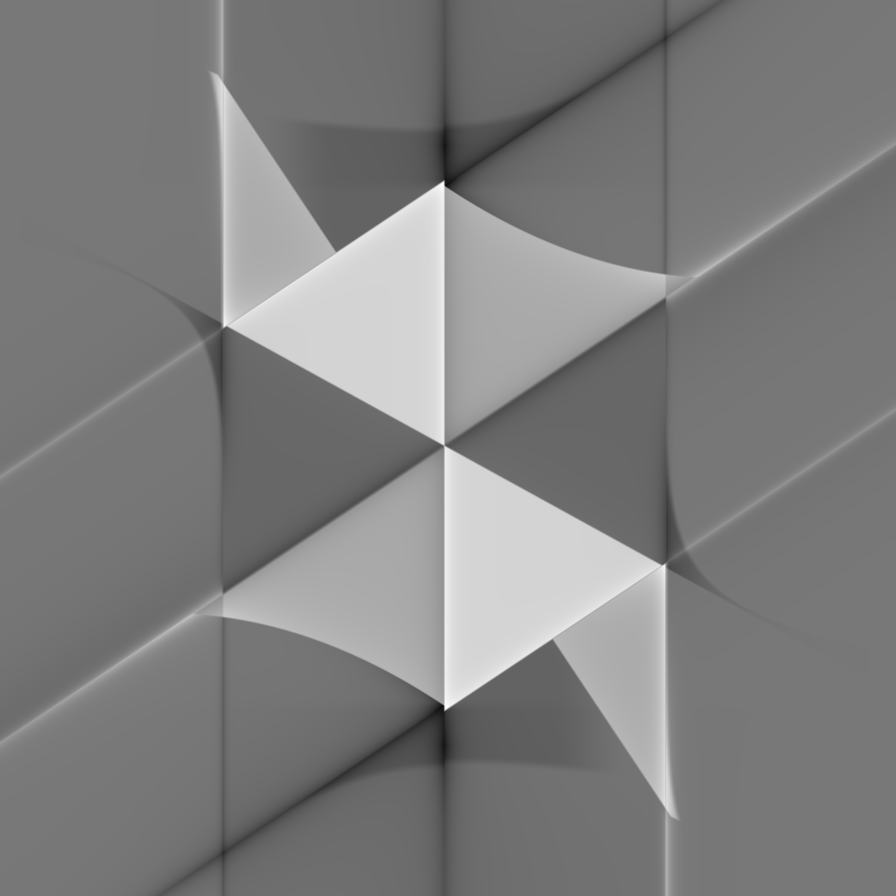
Give the GLSL for this background, as a Shadertoy shader.

```glsl
// Grey folded facets: a point-symmetric star of bright and dark panes with glowing creases.

const float SIDE = 0.247;   // distance of the side creases from the centre
const float APEX = 0.290;   // height of the upper and lower junctions
const float RISE = 0.667;   // slope of the rising creases
const float FALL = 0.550;   // slope of the central falling crease
const float BASE = 0.470;   // backdrop grey

// Soft coverage of the half plane where d is positive
float cover(float d, float soft) {
    return smoothstep(-soft, soft, d);
}

// Glow on the positive side of an edge only
float rim(float d, float width, float soft) {
    return cover(d, soft) * exp(-max(d, 0.0) / width);
}

// Glow on both sides of a line
float glow(float d, float width) {
    return exp(-abs(d) / width);
}

// Signed distance above a line of given slope and height at x = 0
float aboveLine(vec2 p, float slope, float height) {
    return (p.y - slope * p.x - height) * inversesqrt(1.0 + slope * slope);
}

// Inside of a spike that flares sideways as y falls to its tip
float flare(vec2 p, float tipY, float reach) {
    return SIDE + reach * exp((tipY - p.y) * 21.0) - p.x;
}

// Backdrop with its outer creases
float backdrop(vec2 p, float rise0, float riseTop, float riseLow, float side, float s) {
    float outer = cover(side, s);
    float tone = BASE - 0.02 * smoothstep(0.1, 0.5, abs(p.y)) * (1.0 - outer);
    float fadeOut = exp(-max(side, 0.0) / 0.20);

    // Dark upper crease, bright middle and lower creases
    tone -= (0.15 * glow(riseTop, 0.008) + 0.05 * glow(riseTop, 0.05)) * fadeOut;
    tone -= 0.07 * outer * rim(-rise0, 0.055, s);
    tone += outer * (0.06 + 0.24 * fadeOut) * glow(rise0, 0.006);
    tone += outer * 0.07 * fadeOut * rim(rise0, 0.03, s);
    tone += outer * (0.12 * glow(riseLow, 0.004) - 0.025 * rim(-riseLow, 0.04, s));
    return tone;
}

// Dark wedges tucked behind the upper and lower junctions
float wedges(vec2 p, float riseTop, float lowEdge, float s) {
    float inner = 1.0 - smoothstep(0.12, 0.21, p.x);
    float topCurve = APEX + 0.067 + 1.6 * p.x * p.x - p.y;
    float lowCurve = p.y + 0.352 + 0.4 * p.x * p.x;
    float top = cover(riseTop, s) * cover(topCurve, 0.006);
    float low = cover(-lowEdge, s) * cover(lowCurve, 0.006);
    float shade = 0.075 * inner * (top + low);

    // The central crease darkens toward each junction
    float beyond = cover(abs(p.y) - APEX, 0.008);
    float depth = 0.09 + 0.17 * exp(-abs(abs(p.y) - 0.335) / 0.045);
    shade += beyond * depth * glow(p.x, 0.010);
    return shade + 0.035 * beyond * glow(p.x, 0.10);
}

// Grey level of the right half; the left half is its half turn
float halfTone(vec2 p, float s) {
    float side = p.x - SIDE;
    float inner = cover(-side, s);
    float rise0 = aboveLine(p, RISE, 0.0);
    float riseTop = aboveLine(p, RISE, APEX);
    float riseLow = aboveLine(p, RISE, -APEX - 0.006);
    float fall0 = aboveLine(p, -FALL, 0.0);
    float bow = p.y - (APEX - 0.667 * p.x + 1.08 * p.x * p.x);
    float lowEdge = min(aboveLine(p, -0.49, -APEX), aboveLine(p, -1.5, -0.0345));
    float nearSide = exp(-abs(side) / 0.05);

    float tone = backdrop(p, rise0, riseTop, riseLow, side, s);
    tone -= wedges(p, riseTop, lowEdge, s);

    // Shadow resting on the bowed upper edge
    tone -= 0.17 * rim(bow, 0.018, s) * cover(-riseTop, s) * exp(-p.x / 0.055);

    // Side crease: dark above, glowing below
    float lower = cover(-fall0, 0.01);
    tone -= (1.0 - lower) * 0.10 * glow(side, 0.003);
    tone += lower * cover(side, s) * 0.16 * glow(side, 0.007) * smoothstep(-0.15, -0.38, p.y);
    tone += 0.12 * glow(side, 0.004) * cover(-lowEdge, 0.01) * step(p.y, 0.0);

    // Dark spike right of the side crease
    float spike = cover(flare(p, -0.170, 0.071), 0.004) * cover(side, s) * cover(fall0, s);
    tone -= 0.19 * spike * exp(-max(side, 0.0) / 0.045) * smoothstep(0.03, -0.09, p.y);

    // Bowed mid-bright pane
    float pane = cover(rise0, 0.003) * cover(-bow, s) * cover(0.29 - p.x, 0.02);
    float paneTone = 0.66 + 0.05 * glow(bow, 0.04) + 0.10 * nearSide * glow(bow, 0.025);
    paneTone -= 0.10 * glow(p.x, 0.014) + 0.09 * glow(rise0, 0.012);
    paneTone -= 0.10 * cover(side, s);
    tone = mix(tone, paneTone, pane);

    // Dark pane between the two central creases
    float darkPane = cover(-rise0, 0.003) * cover(fall0, s) * inner;
    float darkTone = 0.405 - 0.13 * glow(rise0, 0.010) + 0.02 * glow(fall0, 0.03);
    darkTone -= 0.13 * glow(side, 0.007) * smoothstep(0.10, -0.09, p.y);
    tone = mix(tone, darkTone, darkPane);

    // Brightest pane
    float brightPane = cover(-fall0, s) * cover(riseLow, s) * inner;
    float brightTone = 0.83 + 0.12 * glow(p.x, 0.008) + 0.09 * glow(riseLow, 0.010);
    tone = mix(tone, brightTone - 0.03 * nearSide, brightPane);

    // Lower bright pane with its lit spike
    float tail = mix(inner, cover(flare(p, -0.430, 0.019), 0.004), cover(side, s));
    float lowPane = cover(-riseLow, s) * cover(lowEdge, s) * tail;
    float lowTone = 0.66 + 0.20 * glow(side, 0.008) + 0.16 * glow(riseLow, 0.018) * nearSide;
    lowTone += 0.05 * glow(lowEdge, 0.03) - 0.13 * smoothstep(0.0, 0.025, side);
    return mix(tone, lowTone, lowPane);
}

void mainImage(out vec4 fragColor, in vec2 fragCoord) {
    float scale = min(iResolution.x, iResolution.y);
    vec2 p = (fragCoord - 0.5 * iResolution.xy) / scale + vec2(0.004, -0.0025);
    float soft = max(0.0015, 1.0 / scale);
    float tone = mix(halfTone(-p, soft), halfTone(p, soft), cover(p.x, soft));
    fragColor = vec4(vec3(clamp(tone, 0.0, 1.0)), 1.0);
}
```
